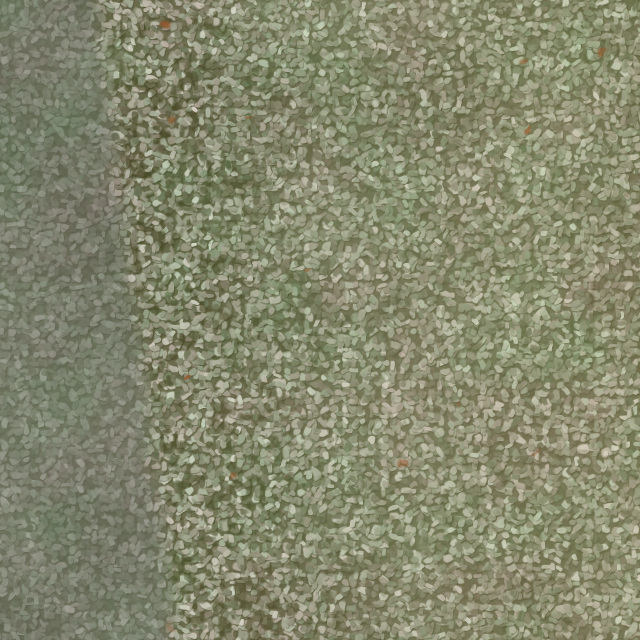
A three.js fragment shader for this texture:

```glsl
varying vec2 vUv;

float hash(vec2 p) {
  vec3 q = fract(vec3(p.xyx) * 0.1031);
  q += dot(q, q.yzx + 33.33);
  return fract((q.x + q.y) * q.z);
}

float noise(vec2 p) {
  vec2 i = floor(p), f = fract(p);
  f = f * f * (3.0 - 2.0 * f);
  return mix(mix(hash(i), hash(i + vec2(1.0, 0.0)), f.x),
             mix(hash(i + vec2(0.0, 1.0)), hash(i + 1.0), f.x), f.y);
}

float fbm(vec2 p) {
  float sum = 0.0, amp = 0.5;
  for (int i = 0; i < 4; i++) {
    sum += amp * noise(p);
    p = p * 2.03 + 17.1;
    amp *= 0.5;
  }
  return sum;
}

// Soft, slightly angular chip: 1 inside, 0 outside
float chip(vec2 d, float angle, vec2 radius) {
  float c = cos(angle), s = sin(angle);
  vec2 q = abs(vec2(c * d.x + s * d.y, c * d.y - s * d.x)) / radius;
  float dist = pow(dot(q * q, q), 0.3333);
  return 1.0 - smoothstep(0.62, 1.08, dist);
}

// Paints one layer of scattered chips, each with a soft shadow below it
vec3 paintChips(vec3 base, vec2 uv, float count, float share, float seed) {
  vec2 p = uv * count + seed;
  p += 0.3 * (vec2(noise(p * 1.7), noise(p * 1.7 + 40.0)) - 0.5);
  vec2 cell = floor(p);
  for (int y = -1; y <= 1; y++) {
    for (int x = -1; x <= 1; x++) {
      vec2 id = cell + vec2(float(x), float(y));
      float present = step(hash(id + seed + 7.0), share);
      vec2 center = id + 0.15 + 0.7 * vec2(hash(id + 11.3), hash(id + 57.9));
      vec2 radius = vec2(mix(0.45, 0.78, hash(id + 23.1)), mix(0.28, 0.50, hash(id + 71.7)));
      float angle = 6.2832 * hash(id + 91.4);
      float tone = 0.5 * (hash(id + 131.2) + hash(id + 173.6));
      float hue = hash(id + 211.8) - 0.5;
      vec3 stone = mix(vec3(0.40, 0.415, 0.30), vec3(0.81, 0.82, 0.755), tone);
      stone += hue * vec3(0.045, -0.015, 0.015);
      float shadow = chip(p - center + vec2(-0.10, 0.16), angle, radius);
      base = mix(base, vec3(0.31, 0.32, 0.20), 0.42 * shadow * present);
      base = mix(base, stone, 0.93 * chip(p - center, angle, radius) * present);
    }
  }
  return base;
}

// Sparse ragged rust flecks
float rustFlecks(vec2 uv) {
  vec2 p = uv * 9.0 + 0.5 * vec2(noise(uv * 90.0), noise(uv * 90.0 + 31.0)) * 0.2;
  vec2 id = floor(p);
  vec2 center = 0.2 + 0.6 * vec2(hash(id + 3.7), hash(id + 19.2));
  float size = mix(0.05, 0.11, hash(id + 45.0));
  float fleck = 1.0 - smoothstep(0.4, 1.0, length((fract(p) - center) * vec2(1.0, 1.3)) / size);
  return fleck * step(0.84, hash(id + 63.0)) * (0.4 + 0.5 * hash(id + 88.0));
}

void main() {
  vec2 uv = vUv;
  vec3 meanColor = vec3(0.585, 0.60, 0.505);

  // Worn strip on the left with a slanted, ragged border
  float border = 0.275 - 0.125 * uv.y + 0.025 * (fbm(uv * 18.0) - 0.5);
  float beyond = uv.x - border;
  float rough = smoothstep(-0.025, 0.02, beyond);
  float nearBorder = rough * (1.0 - smoothstep(0.05, 0.38, beyond));

  // Overlapping chips
  vec3 color = vec3(0.42, 0.43, 0.31);
  color = paintChips(color, uv, 66.0, 1.0, 5.0);
  color = paintChips(color, uv, 84.0, 0.75, 38.0);

  // Dark olive crevices, denser beside the strip
  float crevice = smoothstep(0.60, 0.78, noise(uv * 95.0 + 8.0) * 0.7 + fbm(uv * 24.0) * 0.4);
  color = mix(color, vec3(0.30, 0.31, 0.17), crevice * rough * (0.28 + 0.32 * nearBorder));

  // Contrast and broad colour drift
  float contrast = mix(0.50, 0.92 + 0.22 * nearBorder, rough);
  color = meanColor + (color - meanColor) * contrast;
  color += 0.09 * (fbm(uv * 6.0) - 0.47);
  color += mix(vec3(-0.085, -0.082, -0.065), vec3(0.016, 0.014, 0.008), rough);
  color += vec3(0.022, 0.012, -0.006) * (smoothstep(0.2, 1.0, uv.x) - 0.4);
  color += vec3(-0.02, 0.008, -0.01) * (fbm(uv * 11.0 + 60.0) - 0.47) * 3.0;

  // Rust and fine grit
  color = mix(color, vec3(0.57, 0.35, 0.18), rustFlecks(uv) * rough);
  color += 0.04 * (noise(uv * 210.0) - 0.5);

  gl_FragColor = vec4(clamp(color, 0.0, 1.0), 1.0);
}
```
